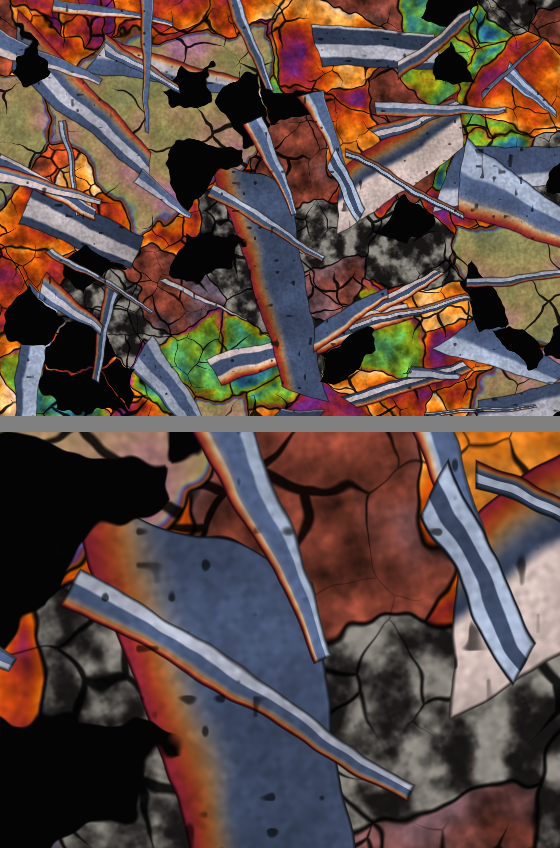
Top, the full canvas; bottom, a detail of the centre.
Write a Shadertoy shader that draws this texture.

```glsl
// Thin section of igneous rock in crossed polarised light: laths, cracked grains, opaque ore.
#define BIG_LATHS 14
#define THIN_LATHS 30
#define OLIVE_SHARE 0.42
#define ORE_SHARE 0.15
#define COARSE_SCALE 2.6
#define FINE_SCALE 5.5
#define ORE_SCALE 9.0
#define CRACK_WIDTH 0.0032
#define SEED 7.0

const vec3 OLIVE = vec3(0.55, 0.50, 0.34);
const vec3 PALE = vec3(0.60, 0.65, 0.74);
const vec3 CREAM = vec3(0.78, 0.68, 0.64);
const vec3 SLATE = vec3(0.26, 0.31, 0.42);
const vec3 RUST = vec3(0.44, 0.21, 0.16);
const vec3 FLAME = vec3(0.78, 0.30, 0.12);
const vec3 ORE = vec3(0.02, 0.015, 0.02);

vec2 hash22(vec2 p) {
    vec3 q = fract(p.xyx * vec3(0.1031, 0.1030, 0.0973));
    q += dot(q, q.yzx + 33.33);
    return fract((q.xx + q.yz) * q.zy);
}

float noise(vec2 p) {
    vec2 c = floor(p), f = p - c;
    f = f * f * (3.0 - 2.0 * f);
    vec2 e = vec2(1.0, 0.0);
    return mix(mix(hash22(c).x, hash22(c + e).x, f.x),
               mix(hash22(c + e.yx).x, hash22(c + 1.0).x, f.x), f.y);
}

float fbm(vec2 p) {
    float sum = 0.0, gain = 0.533;
    for (int i = 0; i < 4; i++) {
        sum += gain * noise(p);
        p = mat2(1.6, 1.2, -1.2, 1.6) * p + 5.3;
        gain *= 0.5;
    }
    return sum;
}

// x: distance to the cell border, yz: cell id
vec3 voronoi(vec2 p) {
    vec2 cell = floor(p), f = p - cell, nearest = vec2(0.0), id = cell;
    float best = 9.0, edge = 9.0;
    for (int j = -1; j <= 1; j++)
    for (int i = -1; i <= 1; i++) {
        vec2 o = vec2(i, j), r = o + hash22(cell + o) - f;
        if (dot(r, r) < best) { best = dot(r, r); nearest = r; id = cell + o; }
    }
    for (int j = -2; j <= 2; j++)
    for (int i = -2; i <= 2; i++) {
        vec2 o = vec2(i, j), r = o + hash22(cell + o) - f, gap = r - nearest;
        if (dot(gap, gap) > 1e-4) edge = min(edge, dot(0.5 * (nearest + r), normalize(gap)));
    }
    return vec3(edge, id);
}

// Interference colour for a path difference in nanometres
vec3 interference(float path) {
    vec3 s = sin(3.14159 * path / vec3(650.0, 550.0, 450.0));
    return s * s;
}

// Cracked grains: large olive ones, small vivid, rusty or murky ones
vec3 grains(vec2 p, vec2 warp) {
    vec2 w = p + 0.11 * warp;
    vec3 coarse = voronoi(w * COARSE_SCALE + SEED);
    vec3 fine = voronoi(w * FINE_SCALE + SEED * 3.0);
    bool large = hash22(coarse.yz + 41.0).x < OLIVE_SHARE;
    float edge = coarse.x / COARSE_SCALE;
    if (!large) edge = min(edge, fine.x / FINE_SCALE);
    vec2 kind = hash22((large ? coarse.yz : fine.yz) + 71.0);
    float flow = fbm(p * 8.0 + kind * 20.0);
    float mottle = fbm(p * 38.0);
    float rim = 1.0 - smoothstep(0.0, 0.018, edge);

    vec3 col;
    if (large) {
        col = OLIVE * (0.62 + 0.4 * flow + 0.4 * mottle);
        col += 0.25 * (interference(930.0 + 500.0 * (flow - 0.5)) - vec3(0.8, 0.75, 0.15)) * flow;
        col = mix(col, 0.7 * interference(900.0 - 480.0 * rim), 0.7 * rim);
    } else if (kind.x < 0.54) {
        col = interference(440.0 + 50.0 * kind.y + 420.0 * (flow - 0.5) - 60.0 * rim);
        col = mix(col, FLAME, 0.4) * (0.45 + 1.1 * mottle);
    } else if (kind.x < 0.68) {
        col = interference(760.0 + 90.0 * kind.y + 600.0 * (flow - 0.5) + 150.0 * rim);
        col = mix(col, OLIVE, 0.35) * (0.2 + 0.95 * mottle);
    } else if (kind.x < 0.84) {
        col = mix(RUST, mix(FLAME, SLATE, kind.y), smoothstep(0.45, 0.75, flow));
        col *= 0.2 + 1.6 * mottle;
    } else {
        col = mix(vec3(0.09, 0.08, 0.08), vec3(0.55, 0.53, 0.50), smoothstep(0.32, 0.72, mottle));
    }

    float crackScale = large ? 9.0 : 16.0;
    float crack = voronoi((p + 0.07 * warp) * crackScale + SEED).x / crackScale;
    crack += 0.008 * (noise(p * 13.0) - 0.36);
    col *= mix(0.15, 1.0, smoothstep(0.0, CRACK_WIDTH, crack));
    return col * mix(0.12, 1.0, smoothstep(0.0, 0.004, edge));
}

// One tapered, twinned lath laid over the colour below it
vec3 addLath(vec3 below, vec2 p, float index, vec2 smallest, vec2 largest, float tone) {
    vec2 a = hash22(vec2(index, SEED)), b = hash22(vec2(index, SEED + 13.0));
    vec2 c = hash22(vec2(index, SEED + 29.0));
    float aspect = iResolution.x / iResolution.y, aa = 1.0 / iResolution.y;
    vec2 place = fract(index * vec2(0.7549, 0.5698) + 0.2 * a);
    float angle = mix(-1.1, 0.15, place.x) + 1.9 * (b.x - 0.5);
    vec2 dir = vec2(cos(angle), sin(angle)), d = p - place * vec2(aspect, 1.0);
    vec2 q = vec2(dot(d, dir), dot(d, vec2(-dir.y, dir.x)));
    vec2 extent = mix(smallest, largest, vec2(b.y, a.x));
    float width = extent.y * max(0.1, 1.0 - 0.6 * c.x * q.x / extent.x);
    float edge = min(extent.x - abs(q.x + 1.6 * (c.y - 0.5) * q.y), width - abs(q.y));
    float across = q.y / width;

    float twin = smoothstep(-0.25, 0.25, sin(across * (1.5 + 4.0 * c.y) + 6.283 * a.y) + 0.1);
    vec3 col = mix(mix(PALE, CREAM, b.x * b.x), SLATE * (0.7 + 0.55 * c.x), twin);
    float fringe = smoothstep(0.2, 1.0, across * sign(a.y - 0.5)) * step(0.3, b.y);
    col = mix(col, mix(interference(280.0 + 240.0 * fringe), FLAME, 0.35), fringe);
    col *= tone * mix(0.25, 1.0, smoothstep(0.0, 0.0035, edge));
    return mix(below, col, smoothstep(-aa, aa, edge));
}

void mainImage(out vec4 fragColor, in vec2 fragCoord) {
    vec2 p = fragCoord / iResolution.y;
    vec2 warp = vec2(fbm(p * 9.0), fbm(p * 9.0 + 17.0)) - 0.5;
    vec2 rough = p + 0.028 * warp;
    float tone = (0.75 + 0.5 * fbm(p * 14.0 + 3.0)) * (1.0 - 0.6 * smoothstep(0.86, 0.96, noise(p * 75.0)));

    vec3 col = grains(p, warp);
    for (int i = 0; i < BIG_LATHS; i++)
        col = addLath(col, rough, float(i), vec2(0.13, 0.018), vec2(0.28, 0.066), tone);

    // Opaque ore between the two generations of laths
    vec3 ore = voronoi((p + 0.12 * warp) * ORE_SCALE + SEED * 5.0);
    float isOre = step(hash22(ore.yz + 5.0).x, ORE_SHARE);
    col = mix(col, ORE, isOre * smoothstep(0.001, 0.004, ore.x / ORE_SCALE));

    for (int i = 0; i < THIN_LATHS; i++)
        col = addLath(col, rough, float(i + BIG_LATHS), vec2(0.05, 0.005), vec2(0.17, 0.021), tone);

    col *= 0.9 + 0.2 * noise(mat2(0.8, 0.6, -0.6, 0.8) * p * 190.0);
    fragColor = vec4(clamp(col, 0.0, 1.0), 1.0);
}
```
